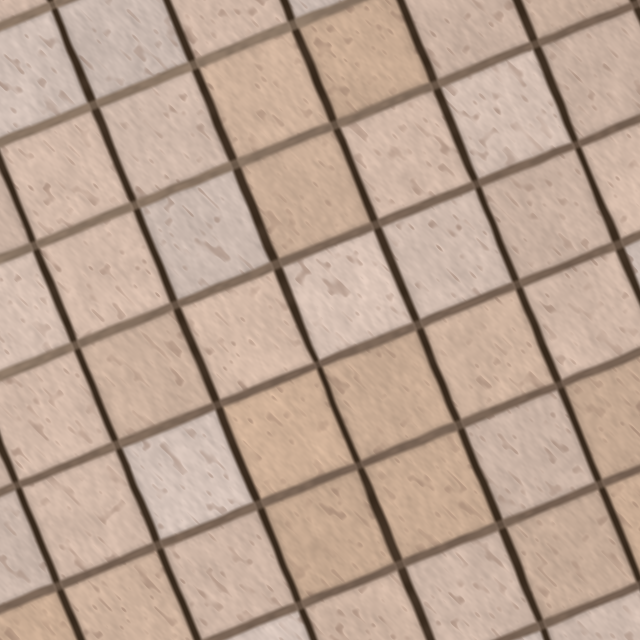
Write a Shadertoy shader that draws this texture.

```glsl
// Tilted grid of worn beige stone tiles with dark steep gaps and taupe shallow joints.

#define STEP_RIGHT vec2(0.1565, 0.0628)   // one tile along a row
#define STEP_UP vec2(-0.0645, 0.1563)     // one tile up a column
#define GRID_ORIGIN vec2(0.4961, 0.4297)  // a crossing of the joints
#define GAP_HALF 0.034                    // half widths, in tiles
#define JOINT_HALF 0.038
#define EDGE_SOFT 0.022
#define WOBBLE 0.012
#define GRAIN_SCALE vec2(58.0, 135.0)
#define PIT_DEPTH 0.55
#define TILE_VARIATION 0.07

const vec3 STONE = vec3(0.810, 0.713, 0.650);
const vec3 PALE_STONE = vec3(0.820, 0.755, 0.720);
const vec3 TAN_STONE = vec3(0.785, 0.665, 0.565);
const vec3 PIT = vec3(0.560, 0.450, 0.390);
const vec3 GAP = vec3(0.205, 0.150, 0.100);
const vec3 JOINT = vec3(0.440, 0.360, 0.305);
const vec3 DUSTY_JOINT = vec3(0.560, 0.480, 0.410);

float hash(vec2 p) {
    vec3 h = fract(p.xyx * 0.1031);
    h += dot(h, h.yzx + 33.33);
    return fract((h.x + h.y) * h.z);
}

float noise(vec2 p) {
    vec2 cell = floor(p), f = fract(p);
    f = f * f * (3.0 - 2.0 * f);
    float low = mix(hash(cell), hash(cell + vec2(1, 0)), f.x);
    float high = mix(hash(cell + vec2(0, 1)), hash(cell + vec2(1, 1)), f.x);
    return mix(low, high, f.y);
}

// Coverage of a soft line, from the distance to its centre
float line(float dist, float halfWidth, float soft) {
    return 1.0 - smoothstep(halfWidth - soft, halfWidth + soft, dist);
}

// Stone surface: tone of each tile, mottling, streaked grain and pits
vec3 stone(vec2 p, vec2 tile) {
    float tone = hash(tile + 17.0);
    vec3 color = mix(STONE, TAN_STONE, 0.9 * smoothstep(0.55, 1.0, tone));
    color = mix(color, PALE_STONE, 0.9 * smoothstep(0.40, 0.0, tone));
    color *= 1.0 + TILE_VARIATION * (hash(tile + 71.0) - 0.5);
    color *= 1.0 + 0.06 * (noise(p * 28.0) - 0.5);

    // Streaks fall from upper left to lower right
    vec2 streak = vec2(p.x - p.y, p.x + p.y) * 0.7071 * GRAIN_SCALE;
    float grain = noise(streak + 40.0);
    float relief = grain - noise(streak + vec2(40.4, 40.7));
    float fine = noise(streak * 2.1 + 90.0) - 0.5;
    color *= 1.0 + 0.07 * relief + 0.05 * fine;
    float patchy = 0.4 + 0.6 * noise(p * 17.0 + 5.0);
    float pits = smoothstep(0.70, 0.98, grain) * patchy;
    return mix(color, PIT, PIT_DEPTH * pits);
}

void mainImage(out vec4 fragColor, in vec2 fragCoord) {
    vec2 p = fragCoord / iResolution.xy;
    vec2 q = inverse(mat2(STEP_RIGHT, STEP_UP)) * (p - GRID_ORIGIN);
    float soft = max(EDGE_SOFT, 0.75 / (iResolution.y * length(STEP_UP)));

    // Uneven tile edges
    vec2 ragged = q + WOBBLE * (vec2(noise(q * 5.0), noise(q * 5.0 + 30.0)) - 0.5);
    vec2 nearest = round(ragged);
    vec2 dist = abs(ragged - nearest);
    vec3 color = stone(p, floor(ragged));

    // Worn, slightly shaded rims
    float rim = min(dist.x, dist.y);
    color *= 1.0 - 0.10 * (1.0 - smoothstep(0.03, 0.10, rim));

    // Steep gaps: deep shadow of varying width
    float gapWear = noise(vec2(nearest.x * 7.3, q.y * 1.3));
    float gap = line(dist.x, GAP_HALF * (0.75 + 0.5 * gapWear), soft);
    vec3 gapColor = mix(GAP, JOINT, 0.3 * gapWear * noise(q * 9.0));
    color = mix(color, gapColor, gap);

    // Shallow joints: filled, dustier toward the upper left
    float dust = smoothstep(0.45, -0.15, p.x - p.y + 0.4);
    float jointWear = noise(vec2(q.x * 2.0, nearest.y * 5.7));
    float joint = line(dist.y, JOINT_HALF * (0.85 + 0.3 * jointWear + 0.15 * dust), soft);
    vec3 jointColor = mix(JOINT, DUSTY_JOINT, clamp(0.7 * dust + 0.35 * jointWear, 0.0, 1.0));
    jointColor *= 0.94 + 0.12 * noise(q * vec2(14.0, 30.0));
    color = mix(color, jointColor, joint * (1.0 - 0.35 * gap));

    fragColor = vec4(color, 1.0);
}
```
